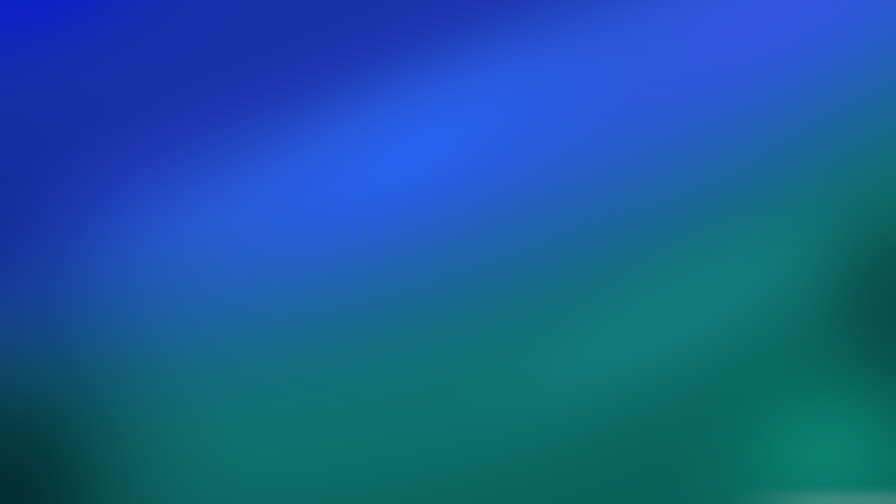
Write a Shadertoy shader that draws this background.

```glsl
// Soft diagonal gradient: a bright blue band over teal, with blurred glows and shadows.
#define BAND_SLOPE 0.4
#define BAND_HEIGHT 0.37
#define SHORE_HEIGHT 0.285
#define SHORE_BEND 0.15
#define NAVY vec3(0.105, 0.185, 0.66)
#define BLUE vec3(0.16, 0.34, 0.83)
#define TEAL vec3(0.065, 0.44, 0.43)
#define DEEP_TEAL vec3(0.04, 0.385, 0.35)

// Blends a colour in through a Gaussian spot, sheared by tilt.
vec3 glow(vec3 base, vec3 tint, vec2 p, vec2 center, vec2 radius, float tilt, float strength) {
    vec2 q = p - center;
    q.y -= tilt * q.x;
    q /= radius;
    return mix(base, tint, strength * exp(-dot(q, q)));
}

void mainImage(out vec4 fragColor, in vec2 fragCoord) {
    vec2 p = fragCoord / iResolution.xy * vec2(16.0 / 9.0, 1.0);

    // Signed heights above the bright band and the curved blue-teal border
    float aboveBand = p.y - BAND_SLOPE * p.x - BAND_HEIGHT;
    float aboveShore = p.y - SHORE_HEIGHT - SHORE_BEND * p.x * p.x;

    // Large colour fields
    vec3 upper = mix(BLUE, NAVY, smoothstep(0.0, 0.33, aboveBand));
    vec3 lower = mix(DEEP_TEAL, TEAL, smoothstep(-0.5, -0.15, aboveShore));
    vec3 color = mix(lower, upper, smoothstep(-0.2, 0.33, aboveShore));

    // Blue lights and the dim left edge
    color = glow(color, vec3(0.07, 0.17, 0.60), p, vec2(-0.05, 0.56), vec2(0.25, 0.28), 0.0, 0.85);
    color = glow(color, vec3(0.04, 0.12, 0.80), p, vec2(0.08, 1.03), vec2(0.26, 0.13), 0.3, 0.85);
    color = glow(color, vec3(0.16, 0.39, 0.94), p, vec2(0.83, 0.70), vec2(0.30, 0.13), BAND_SLOPE, 0.85);
    color = glow(color, vec3(0.20, 0.33, 0.87), p, vec2(1.53, 0.98), vec2(0.30, 0.14), BAND_SLOPE, 0.75);

    // Teal lights and shadows
    color = glow(color, vec3(0.01, 0.17, 0.19), p, vec2(0.0), vec2(0.25, 0.30), 0.0, 0.95);
    color = glow(color, vec3(0.075, 0.49, 0.49), p, vec2(1.34, 0.38), vec2(0.30, 0.10), 0.5, 0.75);
    color = glow(color, vec3(0.03, 0.29, 0.27), p, vec2(1.79, 0.38), vec2(0.14, 0.20), 0.0, 0.9);
    color = glow(color, vec3(0.03, 0.51, 0.43), p, vec2(1.64, 0.10), vec2(0.17, 0.14), 0.0, 0.9);

    // Pale haze along the lower right rim
    float haze = smoothstep(1.42, 1.66, p.x) * (1.0 - smoothstep(0.005, 0.042, p.y));
    color = mix(color, vec3(0.36, 0.58, 0.54), 0.6 * haze);

    fragColor = vec4(color, 1.0);
}
```
